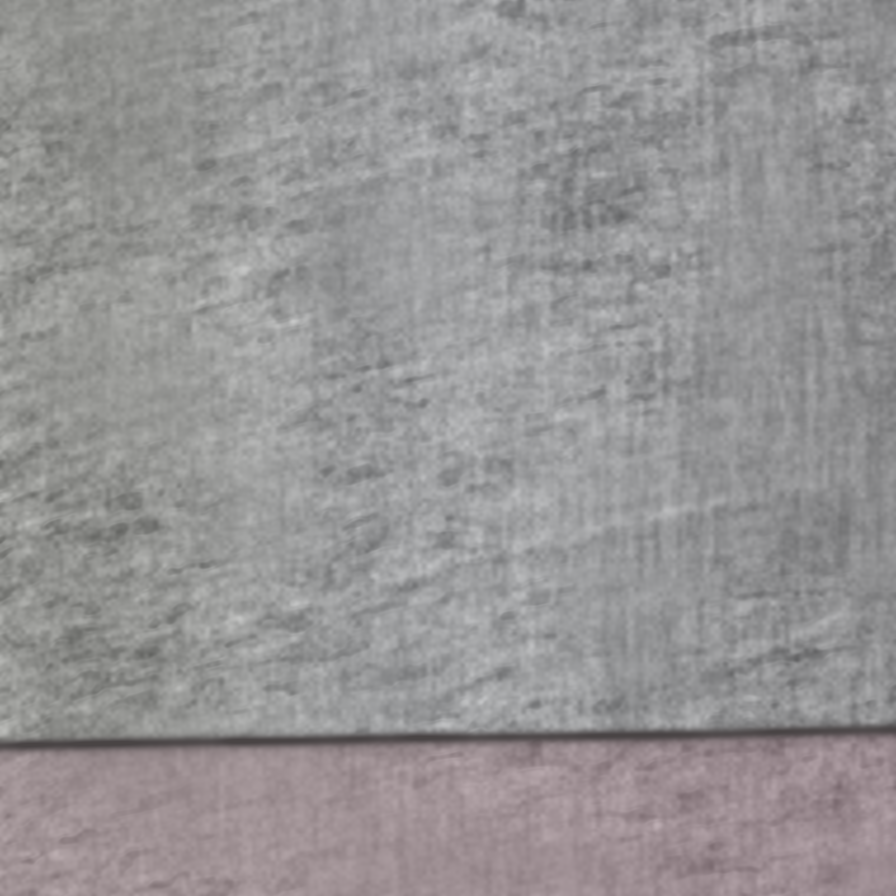
Give the GLSL for this texture, as a three.js fragment shader.

```glsl
varying vec2 vUv;

const vec3 WARM_GREY = vec3(0.578, 0.581, 0.569);
const vec3 COOL_GREY = vec3(0.592, 0.596, 0.602);
const vec3 RIGHT_GREY = vec3(0.577, 0.578, 0.583);
const vec3 PINK_LEFT = vec3(0.624, 0.570, 0.580);
const vec3 PINK_RIGHT = vec3(0.616, 0.552, 0.574);
const vec3 SEAM_COLOR = vec3(0.285, 0.265, 0.268);
const float SEAM_LEFT = 0.167;
const float SEAM_RISE = 0.018;
const float SEAM_WIDTH = 0.0064;
const float FOLD_AMOUNT = 0.052;
const float CLOUD_AMOUNT = 0.055;
const float THREAD_AMOUNT = 0.070;
const float STREAK_AMOUNT = 0.060;
const float DASH_AMOUNT = 0.080;
const float GRAIN_AMOUNT = 0.105;
const float CREASE_HEIGHT = 0.230;
const float CREASE_AMOUNT = 0.055;

float hash(vec2 p) {
  vec3 q = fract(vec3(p.xyx) * 0.1031);
  q += dot(q, q.yzx + 33.33);
  return fract((q.x + q.y) * q.z);
}

// Smooth value noise centred on zero
float noise(vec2 p) {
  vec2 cell = floor(p);
  vec2 f = fract(p);
  f = f * f * (3.0 - 2.0 * f);
  float low = mix(hash(cell), hash(cell + vec2(1.0, 0.0)), f.x);
  float high = mix(hash(cell + vec2(0.0, 1.0)), hash(cell + 1.0), f.x);
  return mix(low, high, f.y) - 0.5;
}

float bell(float d, float width) {
  return exp(-d * d / (width * width));
}

float blob(vec2 p, vec2 center, vec2 size) {
  vec2 d = (p - center) / size;
  return exp(-dot(d, d));
}

// Height measured along the long diagonal crease
float creaseHeight(vec2 p) {
  return p.y - 0.31 * p.x + 0.06 * p.x * p.x;
}

// Height along the short wrinkles, which flatten toward the right
float wrinkleHeight(vec2 p) {
  return p.y - 0.27 * p.x + 0.09 * p.x * p.x
       + 0.008 * noise(p * 14.0) + 0.004 * noise(p * 60.0 + 23.0);
}

// Vertical threads, slanted streaks, short broken dashes and grain
float weave(vec2 p) {
  float threads = noise(vec2(p.x * 105.0, p.y * 10.0))
                + 0.8 * noise(vec2(p.x * 165.0 + 31.0, p.y * 38.0));
  threads *= 0.5 + 0.5 * smoothstep(0.1, 0.8, p.x);
  float v = wrinkleHeight(p);
  float streaks = noise(vec2(p.x * 13.0, v * 75.0 + 70.0))
                + 0.9 * noise(vec2(p.x * 36.0 + 9.0, v * 130.0 + 150.0));
  float patches = smoothstep(-0.30, 0.30, noise(p * 7.0 + 40.0));
  float dashNoise = noise(vec2(p.x * 30.0 + 5.0, v * 100.0 + 90.0))
                  + 0.5 * noise(vec2(p.x * 110.0, v * 120.0 + 60.0));
  float dark = smoothstep(0.08, 0.55, dashNoise);
  float pale = smoothstep(0.12, 0.60, -dashNoise);
  float grain = 0.6 * noise(p * 125.0) + 0.6 * noise(p * 190.0 + 57.0);
  return THREAD_AMOUNT * threads + STREAK_AMOUNT * streaks * (0.6 + 0.6 * patches)
       + DASH_AMOUNT * (0.6 * pale - dark + 0.08) * (0.25 + patches)
       + GRAIN_AMOUNT * grain * (0.75 + 0.45 * patches);
}

// Broad soft folds and cloudy shading
float folds(vec2 p) {
  float shade = FOLD_AMOUNT * noise(vec2(p.x * 13.0 + 4.0, p.y * 1.6));
  shade += CLOUD_AMOUNT * (0.5 * noise(p * 5.0 + 12.0) + 0.5 * noise(p * 13.0));
  shade += 0.028 * bell(p.x - 0.53, 0.050);
  shade += 0.018 * bell(p.x - 0.28, 0.045);
  shade -= 0.045 * blob(p, vec2(0.66, 0.73), vec2(0.07, 0.11));
  shade -= 0.030 * blob(p, vec2(0.15, 0.38), vec2(0.08, 0.22));
  shade -= 0.025 * blob(p, vec2(0.08, 0.86), vec2(0.10, 0.08));
  shade -= 0.030 * blob(p, vec2(1.00, 0.65), vec2(0.05, 0.30));
  return shade;
}

// Long pale crease with darker wrinkles beside it
float creases(vec2 p) {
  float d = creaseHeight(p) - CREASE_HEIGHT + 0.006 * noise(p * 22.0);
  d += 0.004 * noise(p * 70.0);
  float span = smoothstep(0.20, 0.30, p.x) * (1.0 - smoothstep(0.85, 0.97, p.x));
  float broken = 0.8 + 1.2 * noise(vec2(p.x * 60.0, 3.0));
  float crease = bell(d, 0.006) * broken - 0.5 * bell(d + 0.015, 0.007);
  float leftSide = smoothstep(0.02, 0.08, p.x) * (1.0 - smoothstep(0.18, 0.27, p.x));
  float wrinkles = bell(d - 0.002, 0.005) + bell(d - 0.066, 0.005);
  wrinkles *= 0.8 + 1.2 * noise(vec2(p.x * 60.0, 11.0));
  return CREASE_AMOUNT * (crease * span - 0.8 * wrinkles * leftSide);
}

void main() {
  vec2 p = vUv;
  float seamY = SEAM_LEFT + SEAM_RISE * p.x + 0.0025 * noise(vec2(p.x * 9.0, 2.0));
  float d = p.y - seamY;

  // Upper and lower cloth
  vec3 grey = mix(WARM_GREY, COOL_GREY, smoothstep(0.08, 0.48, p.x));
  grey = mix(grey, RIGHT_GREY, smoothstep(0.58, 0.95, p.x));
  grey += folds(p) + creases(p);
  vec3 pink = mix(PINK_LEFT, PINK_RIGHT, smoothstep(0.1, 1.0, p.x));
  pink += 0.4 * folds(p + vec2(0.0, 0.3));
  vec3 color = mix(pink, grey, smoothstep(-0.003, 0.003, d));
  color += weave(p) * mix(0.7, 1.0, smoothstep(-0.003, 0.003, d));

  // Raised hem, seam gap and the shadow it casts
  color += 0.015 * bell(d - 0.017, 0.008);
  float shadow = (1.0 - smoothstep(-0.003, 0.003, d)) * exp(min(d, 0.0) / 0.010);
  color *= 1.0 - 0.25 * shadow;
  float gap = bell(d, SEAM_WIDTH) * (0.98 + 0.25 * noise(vec2(p.x * 30.0, 8.0)));
  color = mix(color, SEAM_COLOR, clamp(gap, 0.0, 1.0));

  gl_FragColor = vec4(clamp(color, 0.0, 1.0), 1.0);
}
```
